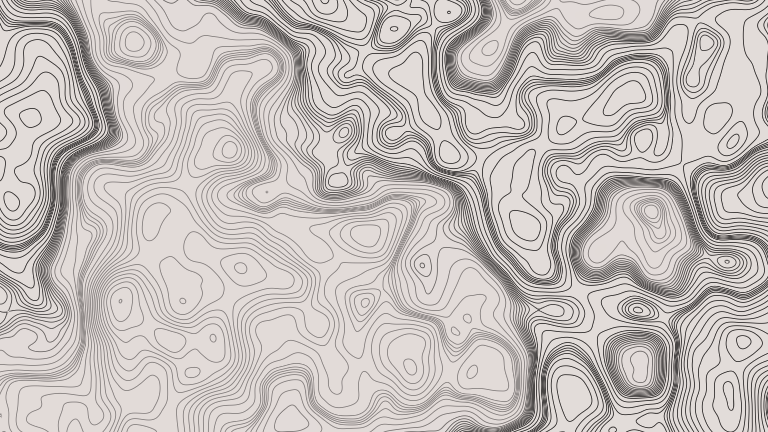
Write a Shadertoy shader that draws this pattern.

```glsl
const vec3 PAPER = vec3(0.888, 0.863, 0.850);
const vec3 PAPER_LOW = vec3(0.888, 0.858, 0.849);
const vec3 INK = vec3(0.11, 0.10, 0.10);
const float LEVELS = 52.0;        // evenly spread contours over the height range
const float CLIFF = 7.0;          // extra contours bundled at the main cliff
const float LEDGE = 3.0;          // extra contours at the minor ledges
const float LINE_WIDTH = 0.0018;  // in canvas heights

float hash(vec2 p) {
    vec3 q = fract(p.xyx * 0.1031);
    q += dot(q, q.yzx + 33.33);
    return fract((q.x + q.y) * q.z);
}

float valueNoise(vec2 p) {
    vec2 cell = floor(p);
    vec2 f = p - cell;
    vec2 s = f * f * f * (f * (f * 6.0 - 15.0) + 10.0);
    float bottom = mix(hash(cell), hash(cell + vec2(1.0, 0.0)), s.x);
    float top = mix(hash(cell + vec2(0.0, 1.0)), hash(cell + vec2(1.0)), s.x);
    return mix(bottom, top, s.y);
}

// Low hills carrying strong knolls and a slight waver
float terrain(vec2 p) {
    const mat2 turn = mat2(0.8, 0.6, -0.6, 0.8);
    vec4 weights = vec4(0.95, 0.7, 0.78, 0.23);
    vec2 q = p * 1.55 + vec2(17.3, 41.7);
    float sum = 0.0;
    for (int i = 0; i < 4; i++) {
        sum += weights[i] * valueNoise(q);
        q = turn * q * 2.03 + vec2(11.7, 5.3);
    }
    return sum / dot(weights, vec4(1.0));
}

float rampAround(float height, float centre, float halfWidth) {
    return smoothstep(centre - halfWidth, centre + halfWidth, height);
}

// Contour number: steeper at the cliff and ledges, so lines bundle there
float contourLevel(float height) {
    float cliff = CLIFF * rampAround(height, 0.5, 0.04);
    float ledges = rampAround(height, 0.39, 0.02) + rampAround(height, 0.6, 0.02);
    return LEVELS * height + cliff + LEDGE * ledges;
}

// Gradient length of the contour number by forward differences
float levelSlope(vec2 p, float level) {
    const vec2 stepSize = vec2(0.0006, 0.0);
    float right = contourLevel(terrain(p + stepSize.xy));
    float above = contourLevel(terrain(p + stepSize.yx));
    return length(vec2(right, above) - level) / stepSize.x;
}

// Share of a pixel covered by a line at the given distance
float lineCoverage(float dist, float width, float pixel) {
    float outer = clamp(0.5 + (0.5 * width - dist) / pixel, 0.0, 1.0);
    float inner = clamp(0.5 - (0.5 * width + dist) / pixel, 0.0, 1.0);
    return outer - inner;
}

void mainImage(out vec4 fragColor, in vec2 fragCoord) {
    float pixel = 1.0 / iResolution.y;
    vec2 p = fragCoord * pixel;

    // Distance to the nearest contour
    float height = terrain(p);
    float level = contourLevel(height);
    float toLevel = abs(fract(level) - 0.5);
    float dist = toLevel / (levelSlope(p, level) + 0.0001);

    // Low ground is drawn fainter than high ground
    float elevation = smoothstep(0.43, 0.54, height);
    float strength = mix(0.52, 1.0, elevation);
    vec3 ground = mix(PAPER_LOW, PAPER, elevation);

    float ink = strength * lineCoverage(dist, LINE_WIDTH, pixel);
    fragColor = vec4(mix(ground, INK, ink), 1.0);
}
```
